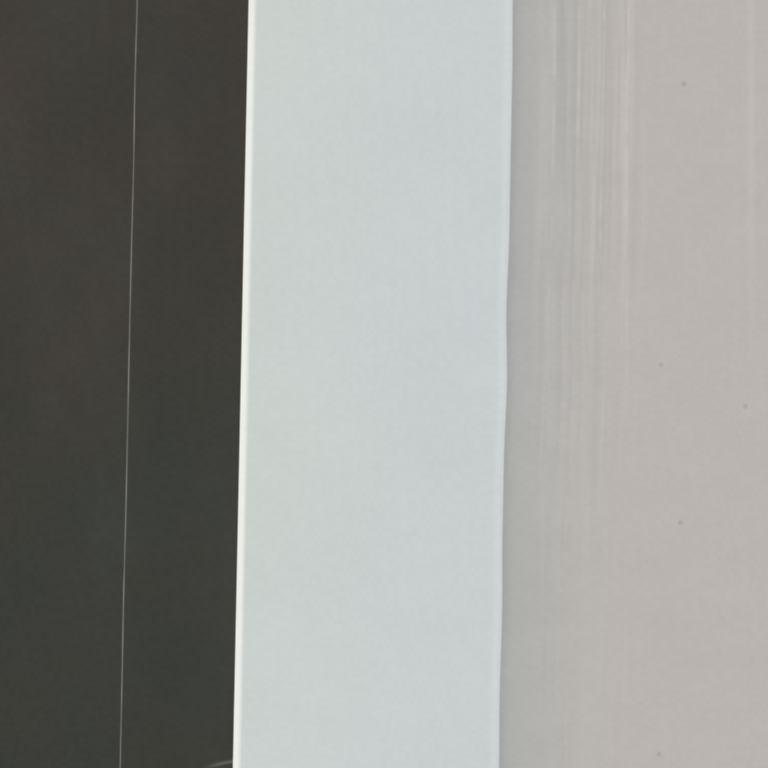
Give the GLSL for this texture, as a Shadertoy shader.

```glsl
const vec3 DARK_TOP = vec3(0.262, 0.250, 0.232);
const vec3 DARK_LOW = vec3(0.242, 0.246, 0.226);
const vec3 SCRATCH = vec3(0.46, 0.455, 0.425);
const vec3 PANEL_LEFT = vec3(0.790, 0.815, 0.800);
const vec3 PANEL_RIGHT = vec3(0.785, 0.806, 0.808);
const vec3 RIM = vec3(0.925, 0.930, 0.905);
const vec3 WALL_NEAR = vec3(0.700, 0.698, 0.686);
const vec3 WALL_FAR = vec3(0.728, 0.708, 0.688);
const vec3 WALL_SHADE = vec3(0.625, 0.632, 0.630);

// Each upright is x = base + lean * y.
const vec2 SCRATCH_LINE = vec2(0.156, 0.0225);
const vec2 PANEL_LINE = vec2(0.303, 0.0205);
const vec2 WALL_LINE = vec2(0.649, 0.0200);
const float RIM_WIDTH = 0.0085;
const float SCRATCH_WIDTH = 0.0013;
const float EDGE_SOFTNESS = 0.0016;
const float GRAIN = 0.012;
const float STREAK_GAIN = 0.030;

float hash(vec2 p) {
    return fract(sin(dot(p, vec2(127.1, 311.7))) * 43758.5453);
}

float noise(vec2 p) {
    vec2 cell = floor(p);
    vec2 f = fract(p);
    f = f * f * (3.0 - 2.0 * f);
    return mix(mix(hash(cell), hash(cell + vec2(1, 0)), f.x),
               mix(hash(cell + vec2(0, 1)), hash(cell + vec2(1, 1)), f.x), f.y);
}

float fbm(vec2 p) {
    float sum = 0.0;
    float gain = 0.5;
    for (int i = 0; i < 4; i++) {
        sum += gain * (noise(p) - 0.5);
        p = p * 2.03 + 17.3;
        gain *= 0.5;
    }
    return sum;
}

float offsetFrom(vec2 line, vec2 uv) {
    return uv.x - line.x - line.y * uv.y;
}

float band(float d, float width) {
    return exp(-d * d / (width * width));
}

vec3 darkBoard(vec2 uv) {
    vec3 color = mix(DARK_LOW, DARK_TOP, smoothstep(0.1, 1.0, uv.y));
    color += 0.030 * fbm(uv * vec2(14.0, 6.0));
    color.r += 0.030 * fbm(uv * 9.0 + 40.0);

    // Fine scratch, uneven along its length
    float d = offsetFrom(SCRATCH_LINE, uv) + 0.0012 * (noise(vec2(3.0, uv.y * 9.0)) - 0.5);
    float strength = 0.65 + 0.35 * noise(vec2(8.0, uv.y * 30.0));
    color = mix(color, SCRATCH, strength * band(d, SCRATCH_WIDTH));

    // Short slanted mark at the foot of the board
    float mark = band(uv.y - 0.002 - 0.2 * (uv.x - 0.27), 0.0025);
    return mix(color, SCRATCH, 0.6 * mark * smoothstep(0.262, 0.285, uv.x));
}

vec3 palePanel(vec2 uv, float fromLeft, float fromRight) {
    vec3 color = mix(PANEL_LEFT, PANEL_RIGHT, smoothstep(0.02, 0.28, fromLeft));
    color += 0.014 * fbm(uv * vec2(9.0, 12.0) + 5.0);
    color.b += 0.016 * fbm(uv * 5.0 + 71.0);
    color = mix(color, RIM, 1.0 - smoothstep(RIM_WIDTH * 0.6, RIM_WIDTH * 1.5, fromLeft));
    return color + 0.022 * band(fromRight + 0.007, 0.005);
}

vec3 plasterWall(vec2 uv, float d) {
    vec3 color = mix(WALL_NEAR, WALL_FAR, smoothstep(0.0, 0.17, d));
    color = mix(color, WALL_SHADE, 0.45 * exp(-d / 0.025) + 0.35 * band(d, 0.007));

    // Brushed streaks, strongest near the top
    float reach = smoothstep(0.02, 0.05, d) * (1.0 - smoothstep(0.14, 0.20, d));
    float fade = mix(0.3, 1.0, smoothstep(0.2, 0.8, uv.y));
    float streak = noise(vec2(d * 110.0, uv.y * 2.5)) + noise(vec2(d * 230.0, uv.y * 7.0)) - 1.0;
    color += STREAK_GAIN * streak * reach * fade;
    for (int i = 0; i < 4; i++) {
        float k = float(i);
        float center = 0.055 + 0.032 * k;
        float dash = noise(vec2(k * 13.0, uv.y * 55.0));
        color += 0.035 * dash * band(d - center, 0.0022) * smoothstep(0.3, 0.9, uv.y);
    }
    color += 0.018 * band(uv.x - 0.978, 0.005) * smoothstep(0.4, 0.9, uv.y);

    // Sparse pits
    vec2 grid = uv * 24.0;
    vec2 cell = floor(grid);
    vec2 center = 0.25 + 0.5 * vec2(hash(cell + 2.0), hash(cell + 9.0));
    float pit = step(0.94, hash(cell)) * smoothstep(0.12, 0.03, length(fract(grid) - center));
    color -= 0.055 * pit * smoothstep(0.16, 0.22, d);
    return color + 0.020 * fbm(uv * vec2(22.0, 30.0));
}

void mainImage(out vec4 fragColor, in vec2 fragCoord) {
    vec2 uv = fragCoord / iResolution.xy;
    float soft = max(EDGE_SOFTNESS, 0.7 / iResolution.x);
    float panelD = offsetFrom(PANEL_LINE, uv);
    float wallD = offsetFrom(WALL_LINE, uv) + 0.003 * (noise(vec2(1.0, uv.y * 10.0)) - 0.5);

    vec3 color = darkBoard(uv);
    color = mix(color, palePanel(uv, panelD, wallD), smoothstep(-soft, soft, panelD));
    color = mix(color, plasterWall(uv, wallD), smoothstep(-soft, soft, wallD));
    color += GRAIN * (noise(uv * 190.0) - 0.5);
    fragColor = vec4(clamp(color, 0.0, 1.0), 1.0);
}
```
